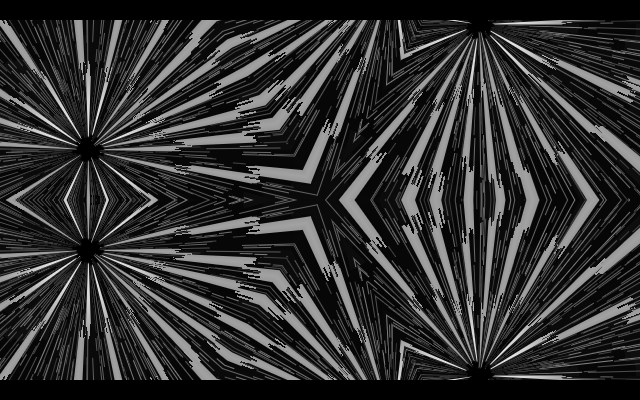
This pattern is drawn by a Shadertoy shader. Its source:

```glsl
const float BAR_EDGE = 0.45;              // letterbox half height
const vec2 HUB = vec2(0.579, 0.125);      // ray hub inside the folded wedge
const float HUB_RADIUS = 0.018;
const float RAY_HALF_WIDTH = 1.85;        // degrees
const float FRAY = 0.055;                 // raggedness of the ray breaks
const float FINE_HALF_WIDTH = 0.0013;
const vec3 BASE = vec3(0.022);
const vec3 SILVER = vec3(0.61);
const vec3 WHITE = vec3(0.88);
const int RAYS = 18;

// Ray directions in degrees: near the hub, far from the hub
const vec2 RAY_ANGLES[RAYS] = vec2[RAYS](
    vec2(4.0, 3.0), vec2(20.0, 17.0), vec2(35.0, 31.0),
    vec2(58.5, 54.0), vec2(90.0, 81.0), vec2(105.0, 101.0),
    vec2(125.0, 117.0), vec2(137.0, 133.0), vec2(147.0, 143.0),
    vec2(158.0, 153.5), vec2(169.0, 164.0), vec2(179.0, 172.0),
    vec2(193.0, 187.0), vec2(218.0, 216.0), vec2(249.0, 246.0),
    vec2(270.0, 270.0), vec2(295.0, 294.0), vec2(327.0, 328.0));

float hash(vec2 p) {
    vec3 q = fract(p.xyx * 0.1031);
    q += dot(q, q.yzx + 33.33);
    return fract((q.x + q.y) * q.z);
}

// Share of a pixel covered by a stripe
float stripe(float d, float halfWidth, float px) {
    float inside = min(d + 0.5 * px, halfWidth) - max(d - 0.5 * px, -halfWidth);
    return clamp(inside / px, 0.0, 1.0);
}

float angleGap(float a, float b) {
    return abs(mod(a - b + 180.0, 360.0) - 180.0);
}

// Three-fold mirror symmetry
vec2 foldWedge(vec2 p) {
    float third = radians(120.0);
    float a = mod(atan(p.y, p.x) - 0.5 * third, third);
    a = min(a, third - a);
    return length(p) * vec2(cos(a), sin(a));
}

// Broken hairlines; one layer has one dash track per angular cell
float hairlines(float angle, float rho, float cells, float rate, float density, float seed, float px) {
    float size = 360.0 / cells;
    float cell = floor(angle / size);
    float along = rho * rate + 9.0 * hash(vec2(cell, seed));
    float segment = floor(along);
    vec2 id = vec2(cell + seed * 17.0, segment);
    float center = (cell + mix(0.2, 0.8, hash(id + 3.7))) * size;
    float arc = radians(abs(angle - center)) * rho;
    float halfWidth = min(FINE_HALF_WIDTH, radians(size) * rho * 0.14);
    float f = fract(along);
    float soft = px * rate;
    float ends = smoothstep(0.0, soft, f) * smoothstep(0.0, soft, 0.94 - f);
    float lit = step(hash(id + 8.1), density) * mix(0.4, 1.0, hash(id + 5.3));
    return stripe(arc, halfWidth, px) * ends * lit;
}

void mainImage(out vec4 fragColor, in vec2 fragCoord) {
    float px = 1.0 / iResolution.y;
    vec2 p = (fragCoord - 0.5 * iResolution.xy) * px;
    vec2 d = foldWedge(p) - HUB;
    float rho = max(length(d), 0.0001);
    float angle = mod(degrees(atan(d.y, d.x)), 360.0);

    // Dim facets behind the lines
    float facet = floor(angle / 5.0);
    float tone = hash(vec2(facet, floor(rho * 7.0 + hash(vec2(facet, 2.0)))));
    vec3 color = BASE + 0.035 * tone * tone;

    // Hairlines and short dashes
    float fine = hairlines(angle, rho, 150.0, 5.0, 0.72, 1.0, px);
    fine = max(fine, 0.9 * hairlines(angle, rho, 216.0, 13.0, 0.36, 2.0, px));
    fine = max(fine, hairlines(angle, rho, 120.0, 27.0, 0.24, 3.0, px));
    color = mix(color, SILVER, 0.85 * fine);

    // Broad rays that jump sideways at two ragged breaks
    float fray = FRAY * (hash(vec2(floor(angle * 1.6), 4.0)) - 0.5);
    for (int i = 0; i < RAYS; i++) {
        float id = float(i);
        float nearBreak = 0.16 + 0.10 * hash(vec2(id, 11.0)) + fray;
        float farBreak = 0.34 + 0.08 * hash(vec2(id, 12.0)) + fray;
        float jump = 0.5 * smoothstep(-px, px, rho - nearBreak)
                   + 0.5 * smoothstep(-px, px, rho - farBreak);
        float gap = angleGap(angle, mix(RAY_ANGLES[i].x, RAY_ANGLES[i].y, jump));
        float halfWidth = RAY_HALF_WIDTH * mix(0.75, 1.15, hash(vec2(id, 13.0)));
        float cover = stripe(radians(gap) * rho, radians(halfWidth) * rho, px);
        float glint = step(0.5, hash(vec2(id, 14.0))) * (1.0 - smoothstep(0.08, 0.24, rho));
        vec3 rayColor = mix(SILVER * (1.04 - 0.07 * gap / halfWidth), WHITE, glint);
        float halo = 1.0 - smoothstep(halfWidth, halfWidth + 1.6, gap);
        color = mix(color, BASE, 0.55 * halo);
        color = mix(color, rayColor, cover);
    }

    // Dark spiky hub and letterbox
    float spike = HUB_RADIUS + 0.022 * hash(vec2(floor(angle / 12.0), 21.0));
    color *= smoothstep(spike - px, spike + 2.0 * px, rho);
    color *= 1.0 - smoothstep(-0.5 * px, 0.5 * px, abs(p.y) - BAR_EDGE);
    fragColor = vec4(color, 1.0);
}
```
